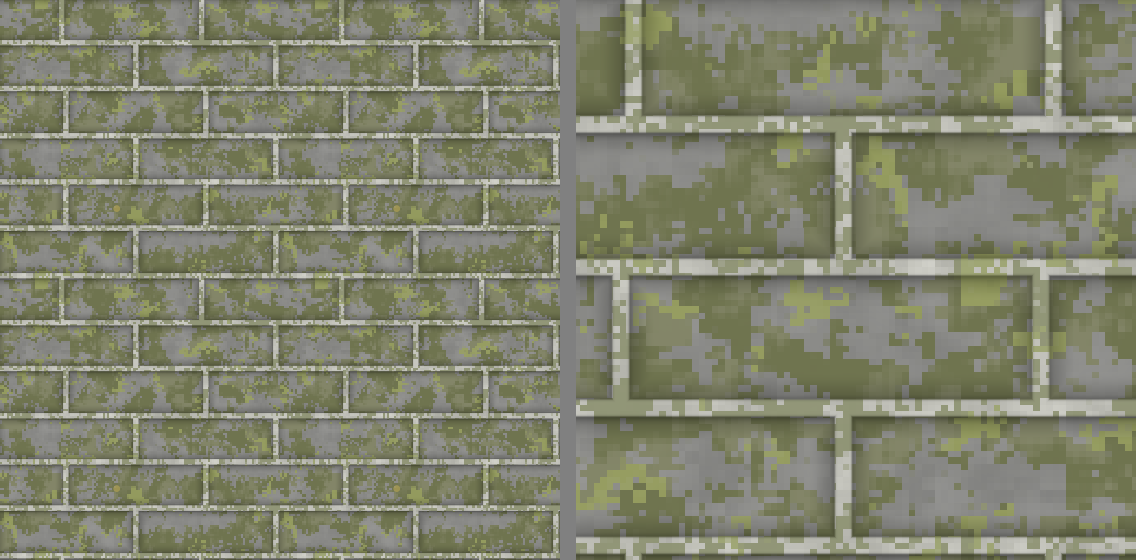
Left: the whole. Right: its middle third, enlarged.
A three.js fragment shader for this texture:

```glsl
varying vec2 vUv;

vec2 hash2(vec2 p) {
  vec3 h = fract(p.xyx * vec3(0.1031, 0.1030, 0.0973));
  h += dot(h, h.yzx + 33.33);
  return fract((h.xx + h.yz) * h.zy);
}

// Gradient noise that wraps after a whole number of cells
vec2 gradientAt(vec2 cell, float period) {
  float angle = 6.28319 * hash2(mod(cell, period) + period).x;
  return vec2(cos(angle), sin(angle));
}

float noise(vec2 p, float period) {
  p *= period;
  vec2 i = floor(p), f = p - i;
  vec2 u = f * f * f * (f * (f * 6.0 - 15.0) + 10.0);
  vec2 e = vec2(1.0, 0.0);
  float a = dot(gradientAt(i, period), f);
  float b = dot(gradientAt(i + e, period), f - e);
  float c = dot(gradientAt(i + e.yx, period), f - e.yx);
  float d = dot(gradientAt(i + 1.0, period), f - 1.0);
  return mix(mix(a, b, u.x), mix(c, d, u.x), u.y);
}

// Shift rectangular pieces of the plane to break blobs into blocks
vec2 blockWarp(vec2 p) {
  vec2 q = (floor(p * 128.0) + 0.5) / 128.0;
  vec2 coarse = hash2(floor(q * 32.0) + 7.0) - 0.5;
  vec2 fine = hash2(floor(q * 64.0) + 91.0) - 0.5;
  return q + coarse * 0.035 + fine * 0.022;
}

float jointWobble(float joint) {
  return 0.04 * (hash2(vec2(mod(joint, 6.0), 3.0)).x - 0.5);
}

void main() {
  // Weathering repeats twice each way
  vec2 tile = fract(vUv * 2.0);
  vec2 p = blockWarp(tile);

  // Twelve courses of four bricks, alternate courses shifted
  float v = vUv.y * 12.0 - 0.1;
  float joint = floor(v + 0.5);
  float rise = v - joint - jointWobble(joint);
  float row = joint - 1.0 + step(0.0, rise);
  float shift = 0.97 - 0.5 * mod(row, 2.0) - 0.03 * step(4.5, mod(row, 6.0));
  float across = (fract(vUv.x * 4.0 - shift + 0.5) - 0.5) * 3.0;
  float jointDist = min(abs(rise), abs(across));
  float brick = smoothstep(0.05, 0.07, jointDist);

  // Moss and lichen fields
  float growth = noise(p, 10.0) + 0.6 * noise(p, 24.0) + 0.4 * noise(p, 56.0);
  float moss = smoothstep(-0.09, -0.03, growth);
  float tone = noise(p + 0.37, 18.0) + 0.5 * noise(tile, 7.0);
  float lichen = smoothstep(0.34, 0.38, noise(p + 0.61, 15.0) + 0.4 * noise(p, 40.0));
  float speck = noise(p + 0.19, 47.0) + 0.5 * noise(p, 19.0);

  // Brick faces
  vec3 stone = vec3(0.535, 0.535, 0.525) + 0.06 * tone;
  vec3 mossGreen = mix(vec3(0.42, 0.44, 0.29), vec3(0.50, 0.51, 0.39),
                       smoothstep(-0.15, 0.3, tone));
  vec3 face = mix(stone, mossGreen, moss * 0.94);
  face = mix(face, vec3(0.59, 0.62, 0.37), lichen * 0.85);
  float ochre = 1.0 - smoothstep(0.010, 0.014, length(tile - vec2(0.417, 0.255)));
  face = mix(face, vec3(0.64, 0.59, 0.32), ochre * 0.8);

  // Soft edge darkening, with a contact shadow beneath each joint
  face *= mix(0.83, 1.02, smoothstep(0.05, 0.25, jointDist));
  float under = smoothstep(-0.13, -0.06, rise) * step(rise, 0.0);
  face *= 1.0 - 0.14 * under;
  face *= 1.0 - 0.12 * (1.0 - smoothstep(0.06, 0.10, jointDist));

  // Pale mortar with mossy speckles
  vec3 mortar = vec3(0.74, 0.74, 0.71) + 0.12 * tone;
  vec3 mortarMoss = mix(vec3(0.55, 0.57, 0.44), vec3(0.61, 0.64, 0.43), lichen);
  mortar = mix(mortar, mortarMoss, smoothstep(-0.02, 0.06, speck + 0.25 * growth) * 0.9);
  mortar *= mix(1.0, 0.93, smoothstep(0.035, 0.06, jointDist));

  gl_FragColor = vec4(mix(mortar, face, brick), 1.0);
}
```
